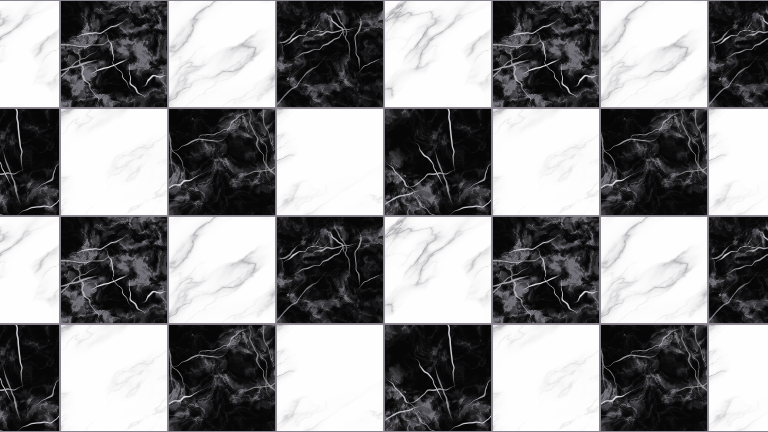
Write a Shadertoy shader that draws this pattern.

```glsl
// Checkerboard of polished black and white marble tiles with thin grey grout.
// Warped value noise gives clouds and fine cracks; bent segments give bright veins.
// Eight seeded tile faces recur every four columns and two rows.

const float ROWS = 4.0;
const vec2 FACE_PERIOD = vec2(4.0, 2.0);
const float GROUT_HALF = 0.009;
const int VEIN_COUNT = 9;
const vec3 GROUT = vec3(0.54, 0.52, 0.56);
const vec3 BLACK_STONE = vec3(0.022, 0.022, 0.024);
const vec3 SMOKE = vec3(0.95, 0.94, 1.0);
const vec3 BRIGHT_VEIN = vec3(0.86, 0.86, 0.89);
const vec3 WHITE_STONE = vec3(0.996);
const vec3 GREY_VEIN = vec3(0.67, 0.67, 0.69);

float hash(vec2 p) {
    return fract(sin(dot(p, vec2(127.1, 311.7))) * 43758.5453);
}

float noise(vec2 p) {
    vec2 i = floor(p), f = fract(p);
    f = f * f * (3.0 - 2.0 * f);
    return mix(mix(hash(i), hash(i + vec2(1, 0)), f.x),
               mix(hash(i + vec2(0, 1)), hash(i + vec2(1, 1)), f.x), f.y);
}

mat2 rotation(float angle) {
    float c = cos(angle), s = sin(angle);
    return mat2(c, -s, s, c);
}

float fbm(vec2 p) {
    float sum = 0.0, amp = 0.5;
    mat2 turn = 2.03 * rotation(0.6);
    for (int i = 0; i < 5; i++) {
        sum += amp * noise(p);
        p = turn * p + 7.3;
        amp *= 0.5;
    }
    return sum / 0.97;
}

vec2 warp(vec2 p, float scale, float amount) {
    return p + amount * (vec2(fbm(p * scale), fbm(p * scale + 19.7)) - 0.5);
}

// Thin ridge along the middle contour of the noise
float ridge(vec2 p, float width) {
    return exp(-abs(fbm(p) - 0.5) / width);
}

// Tapered, crooked segment through a seeded point
float brightVein(vec2 uv, vec2 seed, float px) {
    vec2 center = vec2(hash(seed), hash(seed + 3.1));
    float steep = step(0.62, hash(seed + 5.7));
    float angle = mix(0.45, -1.15, steep) + 0.6 * (hash(seed + 8.3) - 0.5);
    float reach = mix(0.15, 0.5, hash(seed + 11.9));
    vec2 q = rotation(angle) * (uv - center);
    q.y += 0.10 * (noise(vec2(q.x * 5.0, seed.x)) - 0.5);
    q.y += 0.035 * (noise(vec2(q.x * 19.0, seed.y)) - 0.5);
    float taper = 1.0 - smoothstep(0.35, 1.0, abs(q.x) / reach);
    float halfWidth = 0.007 * taper * (0.3 + noise(q * 9.0 + seed));
    float line = clamp((halfWidth - abs(q.y)) / px + 0.5, 0.0, 1.0);
    return line * taper * mix(0.45, 1.0, hash(seed + 14.2));
}

vec3 blackMarble(vec2 uv, vec2 seed, float px) {
    vec2 q = warp(uv + seed, 5.0, 0.22);
    float cloud = smoothstep(0.38, 0.70, fbm(q * 4.0));
    float grain = smoothstep(0.30, 0.72, fbm(q * 15.0));
    float cracks = ridge(q * 4.5 + 31.0, 0.022) + 0.8 * ridge(q * 9.0 + 53.0, 0.04);
    float smoke = 0.30 * cloud * grain + 0.30 * cracks * (0.2 + cloud) * (0.4 + grain);
    vec3 color = BLACK_STONE + SMOKE * min(smoke, 0.45);

    float veins = 0.0;
    for (int i = 0; i < VEIN_COUNT; i++)
        veins = max(veins, brightVein(uv, seed + 2.37 * float(i), px));
    return mix(color, BRIGHT_VEIN, veins);
}

vec3 whiteMarble(vec2 uv, vec2 seed) {
    // Stretch the noise along a rising diagonal
    vec2 q = rotation(0.58) * warp(uv, 4.0, 0.12);
    q = q * vec2(1.1, 3.4) + seed;
    float patches = smoothstep(0.36, 0.68, noise(q * 1.7 + 43.0));
    float veins = 0.75 * ridge(q, 0.018) * patches;
    veins += 0.25 * ridge(q * 1.6 + 23.0, 0.015) * patches;
    float wash = 0.20 * ridge(q + 0.05, 0.07) * patches;
    return mix(WHITE_STONE, GREY_VEIN, min(veins + wash, 1.0));
}

void mainImage(out vec4 fragColor, in vec2 fragCoord) {
    // One unit per tile, with a joint on the vertical centre line
    float px = ROWS / iResolution.y;
    vec2 p = vec2(fragCoord.x - 0.5 * iResolution.x, fragCoord.y) * px;
    vec2 cell = floor(p), uv = fract(p);
    vec2 face = mod(cell, FACE_PERIOD);
    vec2 seed = 5.0 + 6.3 * face + 3.7 * face.yx;

    bool isWhite = mod(cell.x + cell.y, 2.0) > 0.5;
    vec3 color = isWhite ? whiteMarble(uv, seed) : blackMarble(uv, seed, px);

    // Grout joints
    vec2 border = min(uv, 1.0 - uv);
    float edge = min(border.x, border.y);
    float joint = clamp((GROUT_HALF - edge) / px + 0.5, 0.0, 1.0);
    fragColor = vec4(mix(color, GROUT, joint), 1.0);
}
```
